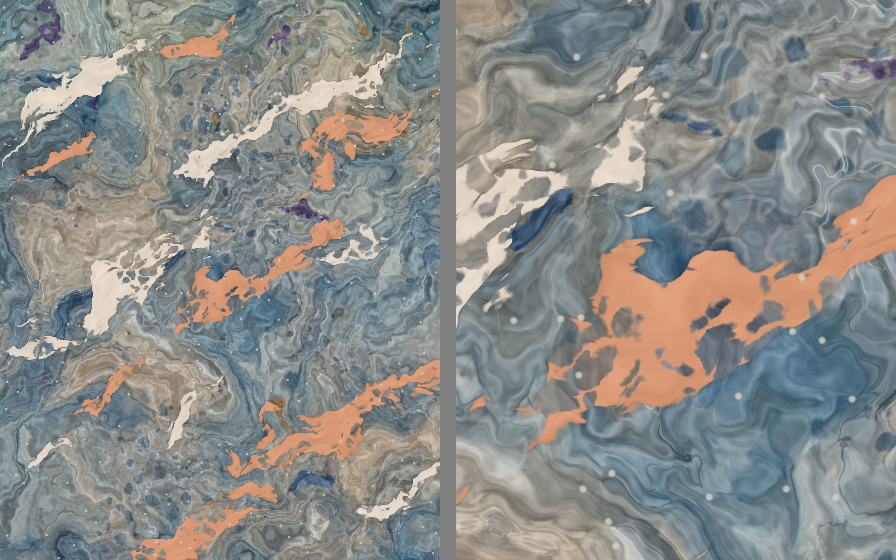
Left: the whole. Right: its middle third, enlarged.
Write a WebGL 2 fragment shader that draws this texture.

```glsl
#version 300 es
precision highp float;
// Poured acrylic paint: slate, grey and taupe marbling from warped gradient noise,
// with bubble cells, thin veins and small purple and ochre stains, crossed by
// ragged diagonal strokes of cream and orange paint that open into lace.
uniform vec2 u_resolution;
out vec4 fragColor;

vec2 hash22(vec2 p) {
  vec3 a = fract(p.xyx * vec3(.1031, .1030, .0973));
  a += dot(a, a.yzx + 33.33);
  return fract((a.xx + a.yz) * a.zy);
}

mat2 rot(float a) {
  float c = cos(a), s = sin(a);
  return mat2(c, -s, s, c);
}

float corner(vec2 cell, vec2 f, vec2 o) {
  float a = 6.2832 * hash22(cell + o + 50.).x;
  return dot(vec2(cos(a), sin(a)), f - o);
}

// Gradient noise, centred on zero
float noise(vec2 p) {
  vec2 i = floor(p), f = fract(p);
  vec2 u = f * f * f * (f * (f * 6. - 15.) + 10.);
  return mix(mix(corner(i, f, vec2(0)), corner(i, f, vec2(1, 0)), u.x),
             mix(corner(i, f, vec2(0, 1)), corner(i, f, vec2(1)), u.x), u.y);
}

float fbm(vec2 p) {
  float sum = 0., amp = .5;
  for (int i = 0; i < 5; i++) {
    sum += amp * noise(p);
    p = rot(.6) * p * 2.03 + 7.3;
    amp *= .5;
  }
  return sum;
}

vec2 warp(vec2 p, float freq, float amount) {
  return p + amount * vec2(fbm(p * freq + 3.1), fbm(p * freq + 41.7));
}

// Nearest bubble: distance to its centre and its random value
vec2 bubble(vec2 p) {
  vec2 i = floor(p), best = vec2(9, 0);
  for (int y = -1; y <= 1; y++)
    for (int x = -1; x <= 1; x++) {
      vec2 cell = i + vec2(x, y), h = hash22(cell + 90.);
      float d = length(cell + .15 + .7 * h - p);
      if (d < best.x) best = vec2(d, hash22(cell + 17.).x);
    }
  return best;
}

void main() {
  vec2 p = gl_FragCoord.xy / u_resolution.y;
  vec2 size = vec2(u_resolution.x / u_resolution.y, 1);
  vec2 q = warp(warp(p, 3.5, .32), 11., .10);
  vec2 along = rot(.7) * q;

  // Marbled ground
  float tone = fbm(along * vec2(4.5, 8.)) / .15 + .9 * noise(q * 26.);
  float hue = fbm(q * 3. + 20.) / .15;
  vec3 col = mix(vec3(.22, .29, .37), vec3(.37, .45, .50), smoothstep(-2.3, -1.2, tone));
  col = mix(col, vec3(.50, .53, .53), smoothstep(-1., .1, tone));
  col = mix(col, vec3(.64, .62, .58), smoothstep(.2, 1.3, tone));
  col += vec3(.028, -.004, -.028) * clamp(hue, -1.6, 1.6);
  col += vec3(-.02, .015, .0) * smoothstep(.5, 1., p.y);

  // Bubble cells with pale rims
  vec2 b = bubble(warp(p, 20., .03) * 34.);
  float region = smoothstep(.02, .16, fbm(p * 3.2 + 63.));
  float radius = .12 + .32 * b.y * b.y;
  vec3 cellColor = mix(vec3(.27, .37, .45), vec3(.46, .52, .54), fract(b.y * 7.));
  col = mix(col, vec3(.62, .57, .53), .45 * region);
  col = mix(col, vec3(.68, .66, .62), .4 * region * smoothstep(.12, .04, abs(b.x - radius - .04)));
  col = mix(col, cellColor, .8 * region * smoothstep(radius + .05, radius - .05, b.x));

  // Thin pale and dark veins on the noise contours
  float vein = abs(fbm(q * 7. + 11.));
  float crease = abs(fbm(q * 8. + 77.));
  col = mix(col, vec3(.76, .75, .71), .6 * smoothstep(.012, .002, vein) * smoothstep(-.05, .3, noise(p * 7.)));
  col = mix(col, vec3(.24, .31, .37), .6 * smoothstep(.016, .002, crease) * smoothstep(-.1, .3, noise(p * 6. + 9.)));

  // Purple, ochre and deep blue stains
  for (int i = 0; i < 15; i++) {
    float k = float(i);
    vec2 h = hash22(vec2(k, 5.3));
    float s = 1. - length(q - h * size) / (.012 + .014 * hash22(vec2(k, 8.)).x) + 3. * fbm(p * 38. + k);
    vec3 stain = i % 3 == 0 ? vec3(.27, .22, .38) : i % 3 == 1 ? vec3(.57, .44, .28) : vec3(.19, .31, .45);
    col = mix(col, stain, .8 * smoothstep(-.1, .45, s));
  }

  // Raised surface lit from the upper left
  vec2 bump = q * 30.;
  col += .55 * (fbm(bump) - fbm(bump + vec2(-.16, .16)));
  col += .05 * noise(p * 150.);

  // Diagonal strokes on a jittered grid
  vec2 lace = bubble(rot(.7) * warp(p, 24., .035) * vec2(40., 52.));
  vec2 bent = warp(p, 6., .12);
  for (int i = 0; i < 15; i++) {
    float k = float(i);
    vec2 h = hash22(vec2(k, 2.7)), g = hash22(vec2(k, 31.));
    vec2 centre = (vec2(i % 3, i / 3) + .1 + .8 * h) / vec2(3, 5) * size;
    vec2 d = rot(.72 + .5 * (g.y - .5)) * (bent - centre);
    float len = mix(.045, .2, g.x * g.x);
    float wid = len * mix(.13, .25, h.y) + .004;
    float s = 1. - length(d / vec2(len, wid)) + 2.6 * fbm(d * vec2(13., 38.) + k * 5.);
    float open = .42 * smoothstep(-.25, .3, noise(p * 10. + k)) * (.45 + lace.y);
    float solid = smoothstep(open - .07, open + .07, lace.x);
    vec3 paint = i % 2 == 0 ? vec3(.89, .84, .78) : vec3(.85, .60, .46);
    paint += .12 * fbm(d * vec2(20., 60.)) - .05 * smoothstep(.25, .0, s);
    col *= 1. - .12 * smoothstep(-.3, 0., s);
    col = mix(col, paint, smoothstep(0., .13, s) * mix(.22, 1., solid));
  }

  // Stray cream flecks
  vec2 fleck = bubble(p * 55.);
  col = mix(col, vec3(.86, .83, .78), .8 * step(.9, fleck.y) * smoothstep(.16, .06, fleck.x));
  fragColor = vec4(clamp(col, 0., 1.), 1);
}
```
